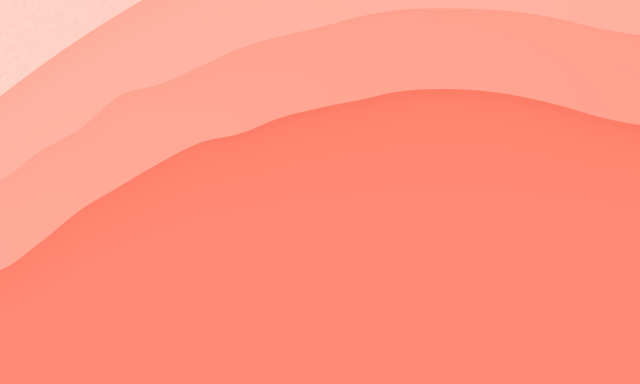
Reproduce this background procedurally as a WebGL 2 fragment shader.

```glsl
#version 300 es
precision highp float;
// Layered coral paper sheets with wavy edges and soft shadows.

#define BASE_COLOR  vec3(1.0, 0.541, 0.459)
#define MID_COLOR   vec3(1.0, 0.655, 0.580)
#define UPPER_COLOR vec3(1.0, 0.702, 0.635)
#define TOP_COLOR   vec3(0.996, 0.824, 0.776)
#define SHADOW_TINT vec3(0.010, 0.050, 0.055)
#define SHADOW_SIZE 0.050
#define GRAIN_SCALE 150.0
#define GRAIN_DEPTH 0.035

uniform vec2 u_resolution;
out vec4 outColor;

const int KNOTS = 17;

// Edge depths below the top, evenly spaced from left to right.
const float MID_EDGE[KNOTS] = float[KNOTS](
    0.703, 0.632, 0.548, 0.485, 0.424, 0.372, 0.348, 0.307, 0.281,
    0.260, 0.238, 0.232, 0.236, 0.251, 0.275, 0.305, 0.325);
const float UPPER_EDGE[KNOTS] = float[KNOTS](
    0.468, 0.394, 0.335, 0.249, 0.219, 0.173, 0.126, 0.095, 0.071,
    0.043, 0.026, 0.022, 0.024, 0.032, 0.050, 0.074, 0.091);

// Catmull-Rom curve through the knots: x = depth, y = slope.
vec2 curve(float knots[KNOTS], float x) {
    float s = clamp(x, 0.0, 1.0) * float(KNOTS - 1);
    int i = min(int(s), KNOTS - 2);
    float t = s - float(i);
    float a = knots[max(i - 1, 0)], b = knots[i];
    float c = knots[i + 1], d = knots[min(i + 2, KNOTS - 1)];
    float k1 = 0.5 * (c - a);
    float k2 = a - 2.5 * b + 2.0 * c - 0.5 * d;
    float k3 = 0.5 * (d - a) + 1.5 * (b - c);
    float depth = b + t * (k1 + t * (k2 + t * k3));
    float slope = (k1 + t * (2.0 * k2 + 3.0 * t * k3)) * float(KNOTS - 1);
    return vec2(depth, slope);
}

float hash(vec2 p) {
    vec3 q = fract(vec3(p.xyx) * 0.1031);
    q += dot(q, q.yzx + 33.33);
    return fract((q.x + q.y) * q.z);
}

float noise(vec2 p) {
    vec2 i = floor(p), f = fract(p);
    f = f * f * (3.0 - 2.0 * f);
    return mix(mix(hash(i), hash(i + vec2(1, 0)), f.x),
               mix(hash(i + vec2(0, 1)), hash(i + vec2(1, 1)), f.x), f.y);
}

// Signed distance below an edge, in canvas heights.
float below(vec2 edge, float depth, float aspect) {
    return (depth - edge.x) / length(vec2(1.0, edge.y / aspect));
}

// Lays a sheet above its edge and shades the sheet beneath it.
vec3 lay(vec3 under, vec3 sheet, float dist, float strength, float pixel) {
    float shade = exp(-max(dist, 0.0) / SHADOW_SIZE);
    under -= SHADOW_TINT * shade * strength;
    return mix(sheet, under, smoothstep(-0.75 * pixel, 0.75 * pixel, dist));
}

void main() {
    vec2 uv = gl_FragCoord.xy / u_resolution;
    float aspect = u_resolution.x / u_resolution.y;
    float pixel = 1.0 / u_resolution.y;
    float x = uv.x, depth = 1.0 - uv.y;

    // Sheet edges, with a plain parabola for the corner.
    float midDist = below(curve(MID_EDGE, x), depth, aspect);
    float upperDist = below(curve(UPPER_EDGE, x), depth, aspect);
    vec2 corner = vec2(0.251 + x * (0.766 * x - 1.297), 1.532 * x - 1.297);
    float topDist = below(corner, depth, aspect);

    // Gentle tone changes across each sheet.
    vec3 base = BASE_COLOR + vec3(0.0, 0.014, 0.016) * (depth - 0.6);
    vec3 mid = MID_COLOR + vec3(0.0, 0.030, 0.034) * (0.45 - x);
    vec3 upper = UPPER_COLOR + vec3(0.0, 0.012, 0.012) * (0.4 - x);
    vec2 fiber = vec2(x * aspect, uv.y) * GRAIN_SCALE;
    float grain = 0.6 * noise(fiber) + 0.4 * noise(fiber * 2.1) - 0.5;
    vec3 top = TOP_COLOR + vec3(0.0, 0.08, 0.10) * (0.08 - x)
             + GRAIN_DEPTH * grain;

    // Stack from the lowest sheet to the corner sheet.
    float crest = mix(0.6, 1.0, smoothstep(0.0, 0.6, x));
    vec3 color = lay(base, mid, midDist, crest, pixel);
    color = lay(color, upper, upperDist, 0.3, pixel);
    color = lay(color, top, topDist, 0.6, pixel);
    outColor = vec4(clamp(color, 0.0, 1.0), 1.0);
}
```
